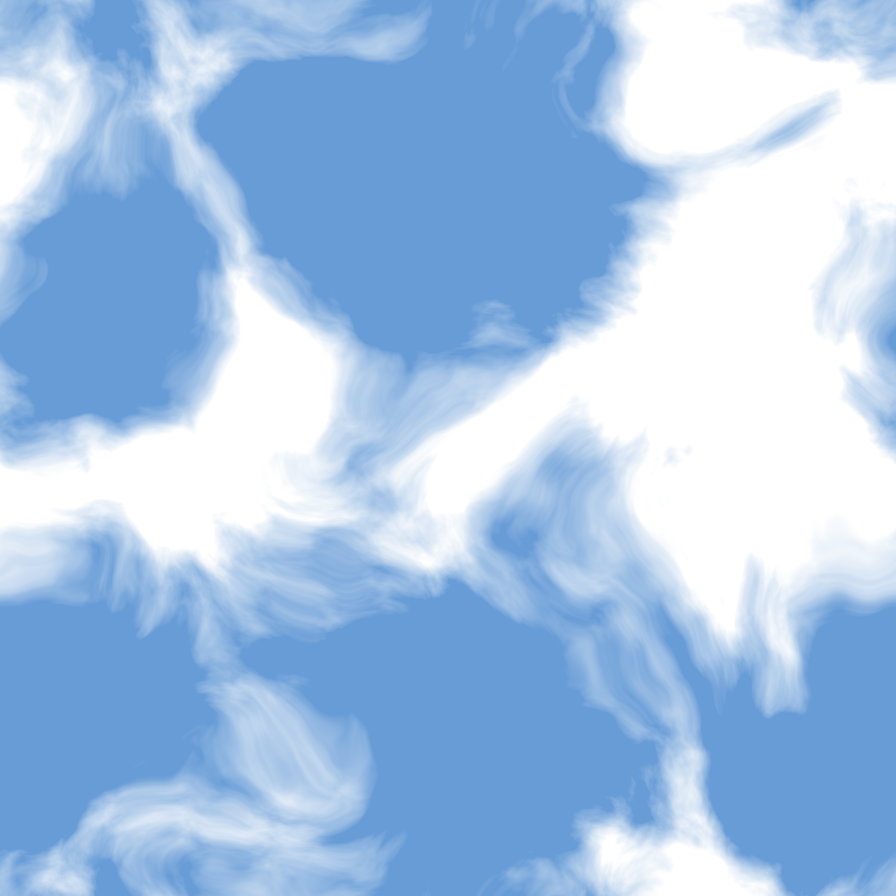
Reproduce this texture procedurally as a Shadertoy shader.

```glsl
// Soft white cumulus clouds and thin wisps over a flat blue sky, tiling.
// Wrapping gradient noise is summed into octaves, bent by a second noise
// field, and its height is ramped from sky colour to cloud colour.

const vec3 SKY_COLOR = vec3(0.405, 0.610, 0.840);
const vec3 CLOUD_COLOR = vec3(1.0);
const float BASE_CELLS = 3.0;      // whole cells across the tile
const int CLOUD_OCTAVES = 7;
const float CLOUD_GAIN = 0.50;
const int WARP_OCTAVES = 4;
const float WARP_GAIN = 0.40;
const float WARP_AMOUNT = 0.18;    // in tile widths
const float CLOUD_EDGE = -0.114;   // noise height where clouds begin
const float CLOUD_CORE = 0.262;    // noise height of solid white
const float EDGE_CURVE = 0.85;     // below 1 gives firmer outlines
const float TAU = 6.2831853;

float hash(vec2 cell, float seed) {
    return fract(sin(dot(cell, vec2(127.1, 311.7)) + seed * 74.7) * 43758.5453);
}

// Slope of a random unit gradient at one lattice corner
float cornerSlope(vec2 cell, vec2 offset, float period, float seed) {
    float angle = TAU * hash(mod(cell, period), seed);
    return dot(vec2(cos(angle), sin(angle)), offset);
}

// Gradient noise that wraps after a whole number of cells
float wrapNoise(vec2 p, float period, float seed) {
    vec2 cell = floor(p);
    vec2 f = p - cell;
    vec2 u = f * f * f * (f * (f * 6.0 - 15.0) + 10.0);
    vec2 right = vec2(1.0, 0.0);
    vec2 up = vec2(0.0, 1.0);
    float low = mix(cornerSlope(cell, f, period, seed),
                    cornerSlope(cell + right, f - right, period, seed), u.x);
    float high = mix(cornerSlope(cell + up, f - up, period, seed),
                     cornerSlope(cell + 1.0, f - 1.0, period, seed), u.x);
    return mix(low, high, u.y);
}

// Octave sum; every octave keeps a whole number of cells per tile
float fbm(vec2 uv, int octaves, float gain, float seed) {
    float sum = 0.0;
    float amplitude = 1.0;
    float cells = BASE_CELLS;
    for (int i = 0; i < octaves; i++) {
        sum += amplitude * wrapNoise(uv * cells, cells, seed + float(i));
        amplitude *= gain;
        cells *= 2.0;
    }
    return sum;
}

void mainImage(out vec4 fragColor, in vec2 fragCoord) {
    vec2 uv = fragCoord / iResolution.xy;

    // Bend the domain into billows, folds and streaks
    vec2 warp = vec2(fbm(uv, WARP_OCTAVES, WARP_GAIN, 11.0),
                     fbm(uv, WARP_OCTAVES, WARP_GAIN, 29.0));
    float height = fbm(uv + WARP_AMOUNT * warp, CLOUD_OCTAVES, CLOUD_GAIN, 3.0);

    // Clear sky below the edge, solid white above the core
    float ramp = clamp((height - CLOUD_EDGE) / (CLOUD_CORE - CLOUD_EDGE), 0.0, 1.0);
    float density = pow(ramp, EDGE_CURVE);

    fragColor = vec4(mix(SKY_COLOR, CLOUD_COLOR, density), 1.0);
}
```
